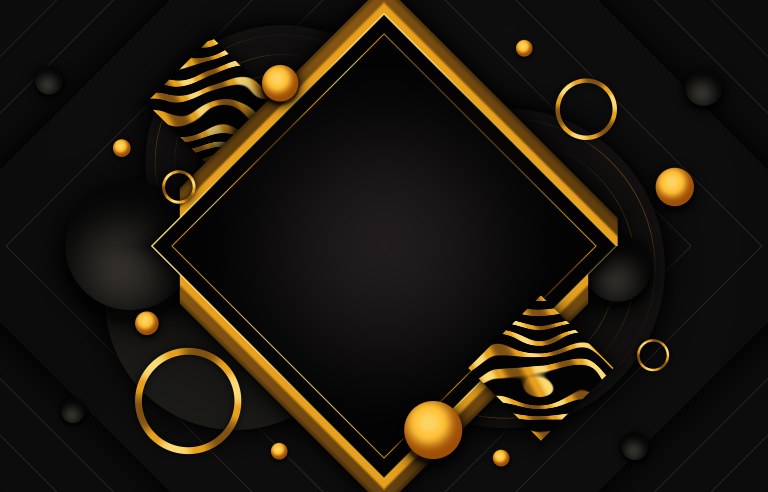
A WebGL 2 fragment shader for this background:

```glsl
#version 300 es
precision highp float;
uniform vec2 u_resolution;
out vec4 fragColor;

const vec3 BLACK = vec3(0.012, 0.011, 0.012);
const vec3 BRONZE = vec3(0.50, 0.32, 0.07);
const vec3 GOLD = vec3(0.91, 0.63, 0.11);
const vec3 PALE = vec3(0.98, 0.86, 0.46);

// x, y, radius
const vec3 GOLD_BALLS[8] = vec3[8](
  vec3(-0.211, 0.331, 0.037), vec3(0.285, 0.402, 0.017), vec3(0.591, 0.120, 0.039),
  vec3(-0.533, 0.199, 0.018), vec3(-0.482, -0.157, 0.024), vec3(0.100, -0.374, 0.059),
  vec3(-0.213, -0.417, 0.017), vec3(0.238, -0.431, 0.017));
const vec3 DARK_BALLS[6] = vec3[6](
  vec3(-0.516, 0.002, 0.132), vec3(0.474, -0.045, 0.068), vec3(0.650, 0.323, 0.038),
  vec3(-0.681, 0.337, 0.029), vec3(-0.632, -0.335, 0.025), vec3(0.510, -0.407, 0.028));
// x, y, radius, half width
const vec4 RINGS[4] = vec4[4](
  vec4(0.411, 0.278, 0.058, 0.0045), vec4(-0.398, -0.315, 0.101, 0.007),
  vec4(-0.417, 0.120, 0.031, 0.003), vec4(0.547, -0.222, 0.030, 0.0025));

float hash(vec2 p) { return fract(sin(dot(p, vec2(127.1, 311.7))) * 43758.5453); }

float noise(vec2 p) {
  vec2 i = floor(p), f = fract(p);
  f = f * f * (3.0 - 2.0 * f);
  return mix(mix(hash(i), hash(i + vec2(1, 0)), f.x),
             mix(hash(i + vec2(0, 1)), hash(i + vec2(1, 1)), f.x), f.y);
}

float diamond(vec2 p, float r) { return (abs(p.x) + abs(p.y) - r) * 0.7071; }
float fill(float d, float px) { return clamp(0.5 - d / px, 0.0, 1.0); }
float line(float d, float halfWidth, float px) { return fill(abs(d) - halfWidth, px); }
vec3 metal(float t) { return mix(mix(BRONZE, GOLD, smoothstep(-1.0, 0.0, t)), PALE, smoothstep(0.3, 1.0, t)); }

vec3 shadow(vec3 col, float d, float reach, float strength) {
  return col * (1.0 - strength * exp(-max(d, 0.0) / reach));
}

// Disc with thin concentric arcs
vec3 disc(vec3 col, vec2 q, float r, vec3 tint, float arcs, float px) {
  float d = length(q) - r;
  col = shadow(col, d, 0.025, 0.75);
  col = mix(col, tint * (0.75 + 0.25 * length(q) / r), fill(d, px));
  for (int i = 0; i < 3; i++) {
    float glow = arcs * (0.5 + 0.4 * sin(atan(q.y, q.x) * 3.0 + float(i)));
    col = mix(col, BRONZE, glow * line(d + 0.02 + 0.04 * float(i), 0.0007, px));
  }
  return col;
}

vec3 ball(vec3 col, vec2 q, float r, bool golden, float px) {
  float d = length(q) - r;
  vec2 n = q / r;
  col = shadow(col, length(q + vec2(0.0, 0.15 * r)) - r, 0.22 * r, 0.8);
  float lit = 1.0 - smoothstep(0.0, 1.25, length(n - vec2(-0.15, 0.25)));
  vec3 gold = mix(vec3(0.62, 0.31, 0.02), vec3(1.0, 0.76, 0.22), smoothstep(0.0, 0.7, lit));
  gold = mix(gold, PALE, 0.7 * smoothstep(0.65, 1.0, lit));
  float low = 1.0 - smoothstep(0.0, 1.2, length(n - vec2(-0.1, -0.35)));
  vec3 dark = mix(vec3(0.025), vec3(0.20, 0.19, 0.17), low);
  return mix(col, golden ? gold : dark, fill(d, px));
}

// Tile with wavy metal stripes
vec3 zebra(vec3 col, vec2 q, float r, float seed, float px) {
  float d = diamond(q, r - 0.006) - 0.004;
  col = shadow(col, d, 0.015, 0.6);
  float warp = 1.5 * noise(q * vec2(11.0, 17.0) + seed) + 0.25 * sin(q.x * 38.0 + seed);
  float wave = sin(6.2832 * (q.y / 0.036 + warp));
  float width = 0.15 + 0.5 * noise(q * 24.0 + seed * 2.0);
  float stripe = smoothstep(-100.0 * px, 100.0 * px, wave - width);
  vec3 tile = mix(BLACK, metal(sin(q.x * 55.0 + q.y * 30.0 + seed)), stripe);
  return mix(col, tile, fill(d, px));
}

vec3 backdrop(vec2 p, float px) {
  float l = abs(p.x) + abs(p.y);
  vec3 col = vec3(0.062, 0.058, 0.060) * (1.1 - 0.35 * length(p));
  float step1 = l - 0.935;
  col *= 1.0 - 0.75 * smoothstep(-0.002, 0.002, step1) * exp(-max(step1, 0.0) / 0.05);
  float hair = line(diamond(p, 0.768), 0.0006, px) + line(diamond(p, 0.624), 0.0006, px);
  hair += line(diamond(p, 1.05), 0.0006, px) + line(diamond(p, 1.165), 0.0006, px);
  return mix(col, vec3(0.36, 0.34, 0.31), 0.5 * hair);
}

// Gold chevrons around a black panel
vec3 frame(vec3 col, vec2 p, float px) {
  float panel = diamond(p, 0.472);
  float reach = p.x > 0.0 && p.y > 0.0 ? 0.475 : 0.415;
  float band = max(diamond(p, 0.532), abs(p.x) - reach);
  col = shadow(col, min(band, panel), 0.025, 0.8);
  float sheen = sin(p.x * 9.0 + p.y * 5.0);
  vec3 gold = mix(GOLD, BRONZE * (0.9 + 0.15 * sheen), smoothstep(0.012, 0.02, panel));
  gold *= 1.0 - 0.35 * smoothstep(0.03, 0.043, panel);
  col = mix(col, gold, fill(band, px));
  vec3 inside = mix(vec3(0.125, 0.112, 0.115), BLACK, smoothstep(0.0, 0.40, length(p)));
  col = mix(col, inside, fill(panel, px));
  float edge = 0.35 + 0.6 * smoothstep(-0.3, 0.7, sin(p.x * 11.0 + 4.0 * p.y));
  col = mix(col, PALE, edge * line(panel, 0.0015, px));
  return mix(col, metal(sin(p.x * 15.0 + p.y * 8.0)), 0.85 * line(diamond(p, 0.431), 0.001, px));
}

void main() {
  float px = 1.0 / u_resolution.y;
  vec2 p = (gl_FragCoord.xy - 0.5 * u_resolution) * px;
  vec3 col = backdrop(p, px);
  col = disc(col, p - vec2(-0.303, -0.110), 0.264, vec3(0.105, 0.103, 0.092), 0.0, px);
  col = disc(col, p - vec2(-0.207, 0.171), 0.278, vec3(0.070, 0.064, 0.062), 1.0, px);
  col = disc(col, p - vec2(0.246, -0.045), 0.325, vec3(0.070, 0.064, 0.062), 1.0, px);
  for (int i = 0; i < 6; i++) col = ball(col, p - DARK_BALLS[i].xy, DARK_BALLS[i].z, false, px);
  col = zebra(col, p - vec2(-0.350, 0.291), 0.134, 3.0, px);
  col = frame(col, p, px);
  col = zebra(col, p - vec2(0.319, -0.248), 0.148, 8.0, px);
  for (int i = 0; i < 8; i++) col = ball(col, p - GOLD_BALLS[i].xy, GOLD_BALLS[i].z, true, px);
  for (int i = 0; i < 4; i++) {
    vec2 q = p - RINGS[i].xy;
    float d = abs(length(q) - RINGS[i].z) - RINGS[i].w;
    col = shadow(col, d, 0.006, 0.5);
    col = mix(col, metal(sin(atan(q.y, q.x) * 3.0 + 0.8)), fill(d, px));
  }
  fragColor = vec4(col, 1.0);
}
```
